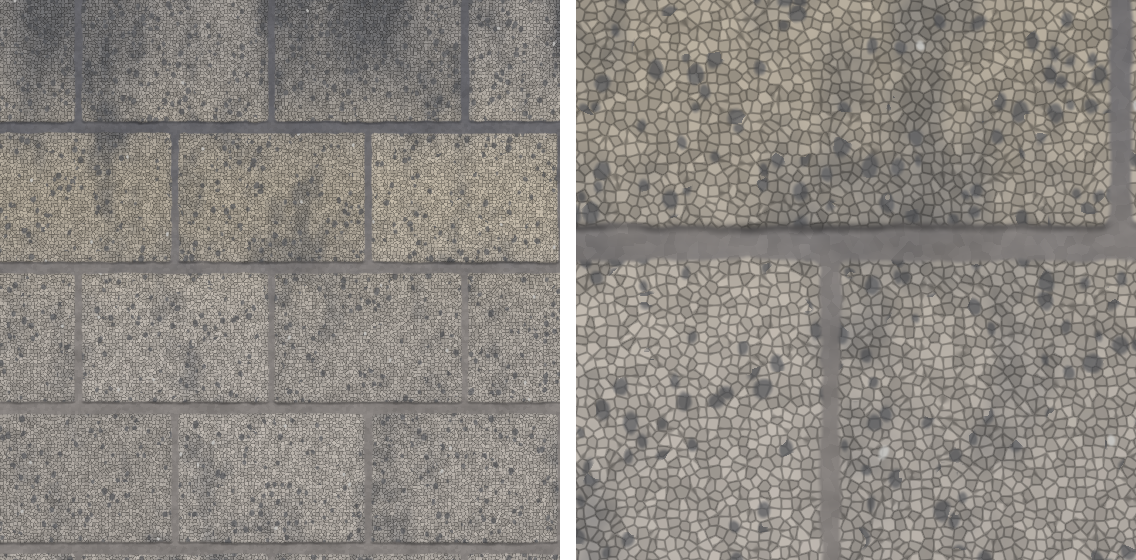
Left: the whole. Right: its middle third, enlarged.
This texture is drawn by a WebGL 2 fragment shader. Its source:

```glsl
#version 300 es
precision highp float;
// Weathered concrete block wall in running bond, with grainy aggregate and soot stains.

#define BLOCK vec2(0.345, 0.2505)   // block pitch, joint included
#define JOINT vec2(0.013, 0.021)    // widths of upright and level joints
#define ORIGIN vec2(0.140, 0.021)   // joint crossing of the odd courses
#define GRAIN 165.0                 // aggregate stones across the canvas
#define PITS 75.0                   // pit cells across the canvas
#define STAIN 0.80                  // strength of the dark weathering
#define STONE vec3(0.655, 0.632, 0.606)
#define WARM_STONE vec3(0.675, 0.640, 0.580)
#define SOOT vec3(0.340, 0.346, 0.362)
#define MORTAR vec3(0.515, 0.496, 0.485)
#define DARK_MORTAR vec3(0.385, 0.385, 0.405)

uniform vec2 u_resolution;
out vec4 fragColor;

vec3 hash3(vec2 p) {
    vec3 q = fract(p.xyx * vec3(0.1031, 0.1030, 0.0973));
    q += dot(q, q.yxz + 33.33);
    return fract((q.xxy + q.yzz) * q.zyx);
}

float noise(vec2 p) {
    vec2 i = floor(p), f = fract(p);
    f = f * f * (3.0 - 2.0 * f);
    float low = mix(hash3(i).x, hash3(i + vec2(1, 0)).x, f.x);
    float high = mix(hash3(i + vec2(0, 1)).x, hash3(i + vec2(1, 1)).x, f.x);
    return mix(low, high, f.y);
}

float fbm(vec2 p) {
    float sum = 0.0, gain = 0.5;
    for (int i = 0; i < 4; i++) {
        sum += gain * noise(p);
        p = p * 2.03 + 17.3;
        gain *= 0.5;
    }
    return sum / 0.9375;
}

// Cellular noise: nearest distance, second distance, random id of the cell
vec3 cells(vec2 p) {
    vec2 base = floor(p);
    vec3 best = vec3(9.0, 9.0, 0.0);
    for (int j = -1; j <= 1; j++)
    for (int i = -1; i <= 1; i++) {
        vec2 cell = base + vec2(i, j);
        vec3 h = hash3(cell + 50.0);
        float d = length(cell + 0.1 + 0.8 * h.xy - p);
        if (d < best.x) best = vec3(d, best.x, h.z);
        else best.y = min(best.y, d);
    }
    return best;
}

float roundedBox(vec2 p, vec2 halfSize, float radius) {
    vec2 q = abs(p) - halfSize + radius;
    return length(max(q, 0.0)) + min(max(q.x, q.y), 0.0) - radius;
}

void main() {
    vec2 uv = gl_FragCoord.xy / u_resolution;
    float pixel = 1.0 / min(u_resolution.x, u_resolution.y);

    // Running bond: even courses move by half a block
    vec2 grid = (uv - ORIGIN) / BLOCK;
    float course = floor(grid.y);
    grid.x -= 0.5 * (1.0 - mod(course, 2.0));
    vec2 local = (fract(grid) - 0.5) * BLOCK;
    vec3 blockRandom = hash3(floor(grid) + 20.0);
    vec2 halfSize = 0.5 * (BLOCK - JOINT);
    float wobble = 0.005 * (fbm(uv * 55.0) - 0.5) + 0.003 * (noise(uv * 9.0) - 0.5);
    float edge = roundedBox(local, halfSize, 0.006) + wobble;

    // Weathering: upright streaks, soot in the top course, grime near joints
    float streak = fbm(uv * vec2(17.0, 5.0) + 4.0);
    float blotch = fbm(uv * 32.0 + 9.0);
    float top = smoothstep(0.66, 0.98, uv.y + 0.12 * (streak - 0.5));
    float bands = 0.5 - 0.5 * cos(6.2832 * (uv.x - 0.37) / 0.52);
    float stain = top * (0.22 + 0.70 * bands) * (0.5 + streak);
    stain += 0.55 * smoothstep(0.48, 0.80, mix(streak, blotch, 0.4));
    stain += 0.18 * smoothstep(-0.018, 0.0, edge) * blotch;
    stain = clamp(stain, 0.0, 1.0);

    // Aggregate: pale stones of random tone with dark gaps
    vec3 stones = cells(uv * GRAIN);
    float gap = 1.0 - smoothstep(0.02, 0.32, stones.y - stones.x);
    float grain = (0.90 + 0.23 * stones.z) * (1.0 - 0.30 * gap);
    float warmth = exp(-45.0 * (uv.y - 0.65) * (uv.y - 0.65));
    vec3 block = mix(STONE, WARM_STONE, warmth) * (0.96 + 0.07 * blockRandom.x);
    block = mix(block, SOOT, STAIN * stain) * grain;

    // Pits gather where the face is stained; a few flecks stay white
    vec3 pits = cells(uv * PITS * vec2(1.0, 0.8) + 0.7 * blotch);
    float pitChance = 0.10 + 0.35 * smoothstep(0.40, 0.65, blotch) + 0.2 * top;
    float pitSize = 0.16 + 0.22 * fract(pits.z * 37.0);
    float pit = step(pits.z, pitChance) * (1.0 - smoothstep(pitSize - 0.1, pitSize + 0.12, pits.x));
    block = mix(block, SOOT * (0.85 + 0.2 * stones.z), 0.70 * pit);
    float fleck = step(0.988, pits.z) * (1.0 - smoothstep(0.10, 0.28, pits.x));
    block = mix(block, vec3(0.80, 0.80, 0.79), 0.8 * fleck);

    // Mortar: smoother, darker upward, shaded under each block
    float sooty = smoothstep(0.40, 0.85, uv.y + 0.2 * (blotch - 0.5));
    vec3 mortar = mix(MORTAR, DARK_MORTAR, sooty);
    mortar *= 0.86 + 0.20 * fbm(uv * vec2(30.0, 60.0)) + 0.08 * stones.z;
    float under = smoothstep(0.0, 0.006, -local.y - halfSize.y + 0.004);
    float shade = under * (1.0 - smoothstep(0.001, 0.006, abs(edge)));

    float blend = max(pixel, 0.0018);
    vec3 color = mix(block, mortar, smoothstep(-blend, blend, edge));
    color *= 1.0 - shade * (0.12 + 0.30 * blotch);
    fragColor = vec4(color, 1.0);
}
```
